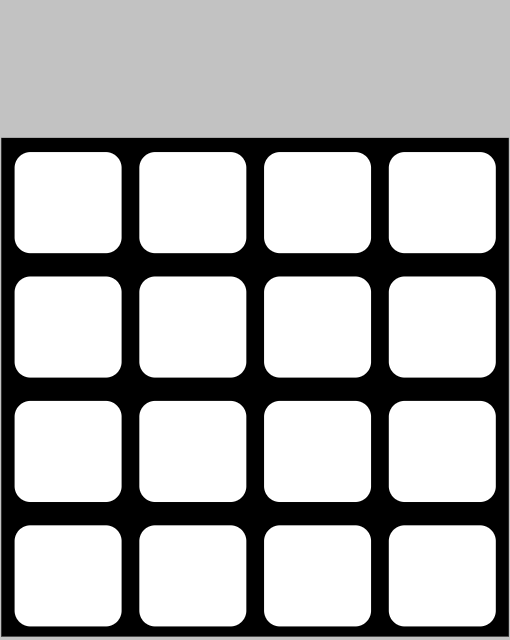
Give the GLSL for this pattern, as a Shadertoy shader.

```glsl
// Lengths are fractions of the canvas height
const vec2 GRID_COUNT = vec2(4.0, 4.0);
const vec2 FIRST_CENTER = vec2(0.1064, 0.1002);
const vec2 PITCH = vec2(0.1949, 0.1944);
const vec2 TILE_HALF = vec2(0.0836, 0.0790);
const float TILE_RADIUS = 0.0248;
const vec2 PANEL_MIN = vec2(0.0020, 0.0053);
const vec2 PANEL_MAX = vec2(0.7950, 0.7846);

const vec3 BACKGROUND_COLOR = vec3(0.76);
const vec3 PANEL_COLOR = vec3(0.0);
const vec3 TILE_COLOR = vec3(1.0);

float roundedBox(vec2 p, vec2 halfSize, float radius) {
    vec2 q = abs(p) - halfSize + radius;
    return length(max(q, 0.0)) + min(max(q.x, q.y), 0.0) - radius;
}

// Antialiased coverage over one pixel
float coverage(float dist, float pixel) {
    return clamp(0.5 - dist / pixel, 0.0, 1.0);
}

void mainImage(out vec4 fragColor, in vec2 fragCoord) {
    float pixel = 1.0 / iResolution.y;
    vec2 p = fragCoord * pixel;

    // Panel
    vec2 panelCenter = 0.5 * (PANEL_MIN + PANEL_MAX);
    vec2 panelHalf = 0.5 * (PANEL_MAX - PANEL_MIN);
    float panel = roundedBox(p - panelCenter, panelHalf, 0.0);

    // Nearest tile of the finite grid
    vec2 cell = clamp(floor((p - FIRST_CENTER) / PITCH + 0.5), vec2(0.0), GRID_COUNT - 1.0);
    float tile = roundedBox(p - FIRST_CENTER - cell * PITCH, TILE_HALF, TILE_RADIUS);

    // Layers
    vec3 color = mix(BACKGROUND_COLOR, PANEL_COLOR, coverage(panel, pixel));
    color = mix(color, TILE_COLOR, coverage(tile, pixel));
    fragColor = vec4(color, 1.0);
}
```
